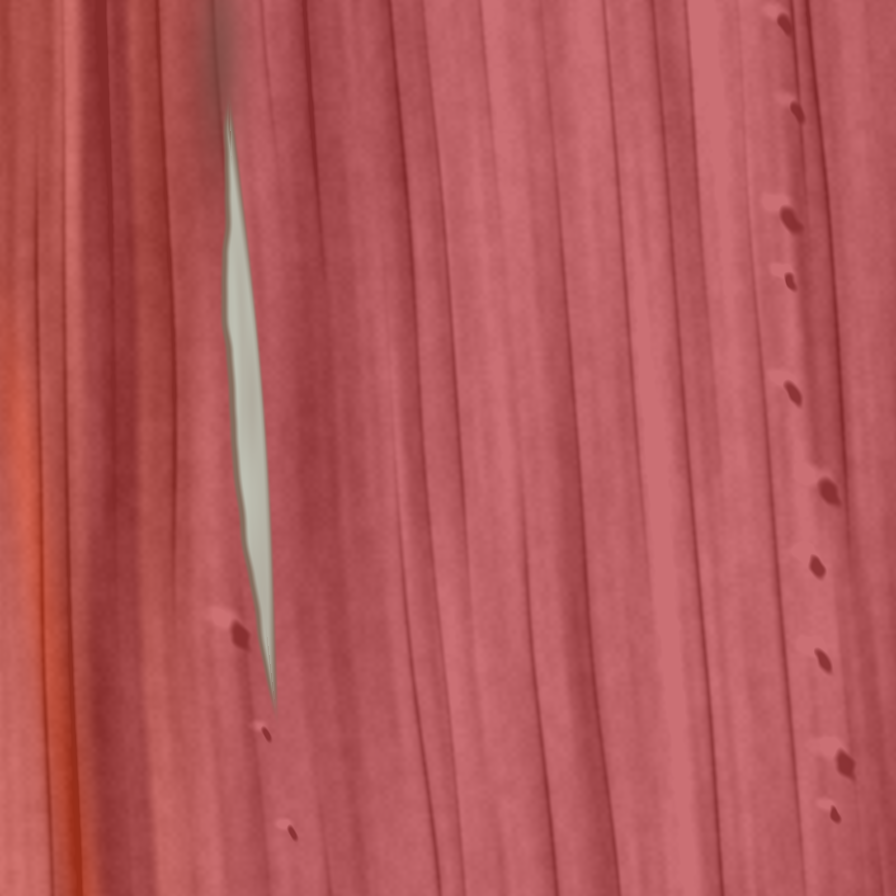
Reproduce this texture procedurally as a Shadertoy shader.

```glsl
// Red fibrous sheet: leaning strands built from stretched value noise,
// overlapping one-sided creases, a pale tapering slit and two trails of
// small pits. One tone value is mapped onto a dark-to-pink colour ramp.

float hash(vec2 p) {
    vec3 q = fract(p.xyx * 0.1031);
    q += dot(q, q.yzx + 33.33);
    return fract((q.x + q.y) * q.z);
}

float noise(vec2 p) {
    vec2 cell = floor(p), f = fract(p);
    f = f * f * (3.0 - 2.0 * f);
    return mix(mix(hash(cell), hash(cell + vec2(1, 0)), f.x),
               mix(hash(cell + vec2(0, 1)), hash(cell + vec2(1, 1)), f.x), f.y);
}

// Noise centred on zero
float wave(vec2 p) { return noise(p) - 0.5; }

// Dark creases: sharp on the right, fading softly to the left
float creases(float s, float v) {
    float shade = 0.0;
    for (int i = 0; i < 19; i++) {
        float id = float(i);
        float pos = (id + 0.9 * hash(vec2(id, 3.0))) / 19.0;
        float d = s - pos - 0.007 * wave(vec2(v * 4.0, id * 7.0));
        float width = mix(0.006, 0.022, hash(vec2(id, 8.0)));
        float strength = smoothstep(0.15, 0.8, noise(vec2(v * 2.5 + id * 5.0, id)));
        float soft = exp(min(d, 0.0) / width) * (1.0 - smoothstep(-0.001, 0.005, d));
        float line = exp(-pow(d / 0.003, 2.0));
        shade += strength * (0.42 * soft + 0.3 * line);
    }
    return shade;
}

// Torn pit: x is the dark hollow, y the lit lip above it
vec2 pit(vec2 d, float size) {
    d.x += 0.4 * d.y + 0.006 * wave(d * 90.0 + size * 900.0);
    float hollow = 1.0 - smoothstep(0.5, 1.2, length(d / vec2(0.75, 1.3)) / size);
    vec2 e = d + vec2(0.7, -1.4) * size;
    float lip = 1.0 - smoothstep(0.2, 1.5, length(e / vec2(1.3, 0.9)) / size);
    return vec2(hollow, lip);
}

vec2 pits(vec2 p) {
    vec2 sum = vec2(0.0);
    for (int i = 0; i < 13; i++) {
        float id = float(i);
        float jitter = hash(vec2(id, 21.0));
        float v = (id + 0.6 * jitter) / 10.0;
        vec2 center = vec2(0.885 + 0.05 * v + 0.04 * (hash(vec2(id, 5.0)) - 0.5), 1.0 - v);
        if (i > 9) {
            v = 0.71 + 0.11 * (id - 10.0);
            center = vec2(0.08 + 0.265 * v, 1.0 - v);
        }
        sum = max(sum, pit(p - center, mix(0.007, 0.015, jitter)));
    }
    return sum;
}

void mainImage(out vec4 fragColor, in vec2 fragCoord) {
    vec2 p = fragCoord / iResolution.xy;
    float v = 1.0 - p.y;

    // Strand coordinate: strands drift to the right on the way down
    float lean = mix(0.025, 0.08, smoothstep(0.1, 0.5, p.x));
    float s = p.x - lean * v + 0.012 * wave(vec2(p.x * 4.0, v * 3.0));

    // Broad light, brightest at the upper right
    float tone = mix(0.56, 0.95, smoothstep(0.25, 0.75, p.x));
    tone -= 0.22 * v * smoothstep(0.3, 0.9, p.x);

    // Strands at three widths
    tone += 0.65 * wave(vec2(s * 15.0, v * 1.3));
    tone += 0.5 * wave(vec2(s * 42.0 + 9.0, v * 2.0));
    tone += 0.28 * wave(vec2(s * 100.0, v * 4.0));
    tone -= creases(s, v);

    // Deep fold on the left and a shaded groove along the right trail
    float fold = smoothstep(0.075, 0.1, s) * (1.0 - smoothstep(0.135, 0.15, s));
    tone -= 0.5 * fold;
    float groove = exp(-pow((p.x - 0.875 - 0.075 * v) / 0.011, 2.0));
    tone -= 0.55 * groove * smoothstep(0.05, 0.3, v) * (1.0 - smoothstep(0.5, 0.65, v));

    // Bumps and fine grain
    tone += 0.14 * wave(p * vec2(75.0, 50.0)) + 0.12 * wave(p * 190.0);

    vec2 torn = pits(p);
    tone += 0.45 * torn.y * (1.0 - torn.x);
    tone = mix(tone, -0.15, 0.85 * torn.x);

    // Tone ramp, warmer on the left
    tone = clamp(tone, -0.15, 1.12);
    vec3 color = mix(vec3(0.55, 0.20, 0.21), vec3(0.77, 0.41, 0.43), tone);
    float warm = (1.0 - smoothstep(0.12, 0.32, p.x)) * (1.0 - 0.7 * fold);
    color += warm * vec3(0.02, 0.01, -0.03);
    float ember = exp(-pow((p.x + 0.04 - 0.13 * v) / 0.022, 2.0));
    color += ember * smoothstep(0.25, 0.5, v) * vec3(0.07, 0.0, -0.05);

    // Greyish shadow where the slit begins
    vec2 shadow = (p - vec2(0.245, 0.94)) / vec2(0.025, 0.12);
    color = mix(color, vec3(0.46, 0.29, 0.26), 0.7 * exp(-dot(shadow, shadow)));

    // Pale slit with an olive rim
    float k = clamp((v - 0.09) / 0.73, 0.0, 1.0);
    float halfWidth = 0.019 * pow(4.0 * k * (1.0 - k), 1.3);
    float across = p.x - (0.253 + 0.02 * v + 0.062 * v * v);
    across += 0.006 * wave(vec2(v * 28.0, 2.0)) * step(across, 0.0);
    float inside = halfWidth - abs(across);
    vec3 pale = mix(vec3(0.69, 0.67, 0.62), vec3(0.76, 0.77, 0.72), noise(vec2(s * 120.0, v * 9.0)));
    vec3 slit = mix(vec3(0.52, 0.42, 0.36), pale, smoothstep(0.0, 0.008, inside + 0.2 * across));
    color = mix(color, slit, smoothstep(-0.003, 0.002, inside) * smoothstep(0.0, 0.004, halfWidth));

    fragColor = vec4(color, 1.0);
}
```
